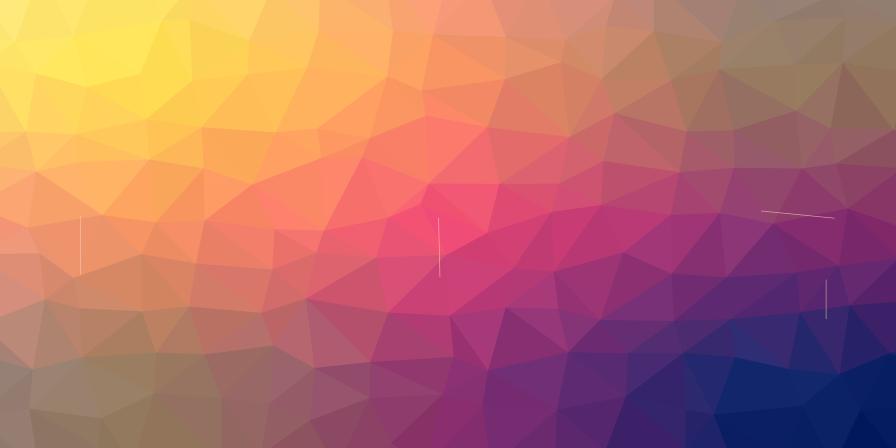
This background is drawn by a WebGL 2 fragment shader. Its source:

```glsl
#version 300 es
precision highp float;
// Low-poly gradient: a jittered grid is split into triangles, and each facet
// takes one flat colour from the average of a horizontal and a vertical ramp.
// Facets are blended by edge coverage, then a few hairline seams are added.
uniform vec2 u_resolution;
out vec4 outColor;

const vec2 CELL = vec2(0.130, 0.1055);   // grid spacing, canvas height = 1
const vec2 ANCHOR = vec2(0.977, 0.513);  // position of grid node (0, 0)
const vec2 JITTER = vec2(0.30, 0.31);    // node offset, in cells
const vec3 SEAM_COLOR = vec3(1.0, 0.82, 0.75);

// Yellow, orange, pink, purple, navy
const vec3 RAMP[7] = vec3[7](
    vec3(1.00, 0.91, 0.48), vec3(1.00, 0.88, 0.30), vec3(1.00, 0.63, 0.38),
    vec3(0.95, 0.29, 0.46), vec3(0.56, 0.20, 0.46), vec3(0.08, 0.16, 0.43),
    vec3(0.00, 0.10, 0.36));

float hash(vec2 p) {
    return fract(sin(dot(p, vec2(127.1, 311.7))) * 43758.5453);
}

vec3 ramp(float t) {
    float s = clamp(t, 0.0, 1.0) * 6.0;
    int i = min(int(s), 5);
    return mix(RAMP[i], RAMP[i + 1], s - float(i));
}

// Opposed ramp ends are warmed towards taupe
vec3 gradientAt(vec2 p, float aspect) {
    vec3 across = ramp(p.x / aspect);
    vec3 down = ramp(1.0 - p.y);
    float contrast = abs(across.r - down.r);
    return 0.5 * (across + down) + contrast * vec3(0.06, -0.03, 0.01);
}

vec2 node(vec2 id) {
    vec2 offset = vec2(hash(id), hash(id + 37.0)) * 2.0 - 1.0;
    return ANCHOR + (id + offset * JITTER) * CELL;
}

// Signed distance to the line a-b, positive on its left
float leftOf(vec2 p, vec2 a, vec2 b) {
    vec2 d = normalize(b - a);
    return d.x * (p.y - a.y) - d.y * (p.x - a.x);
}

// Colour weighted by coverage (rgb) and the coverage itself (a)
vec4 facet(vec2 p, vec2 a, vec2 b, vec2 c, float aspect, float pixel) {
    float inside = min(leftOf(p, a, b), min(leftOf(p, b, c), leftOf(p, c, a)));
    float coverage = clamp(inside / pixel + 0.5, 0.0, 1.0);
    vec2 centre = (a + b + c) / 3.0;
    float shade = (hash(floor(centre * 500.0)) - 0.5) * 0.03;
    return vec4(gradientAt(centre, aspect) + shade, 1.0) * coverage;
}

// Split each quad along its shorter diagonal
vec4 quad(vec2 p, vec2 id, float aspect, float pixel) {
    vec2 a = node(id);
    vec2 b = node(id + vec2(1.0, 0.0));
    vec2 c = node(id + vec2(1.0, 1.0));
    vec2 d = node(id + vec2(0.0, 1.0));
    if (distance(a, c) < distance(b, d)) {
        return facet(p, a, b, c, aspect, pixel) + facet(p, a, c, d, aspect, pixel);
    }
    return facet(p, a, b, d, aspect, pixel) + facet(p, b, c, d, aspect, pixel);
}

float seam(vec2 p, vec2 a, vec2 b, float pixel) {
    vec2 ab = b - a;
    float t = clamp(dot(p - a, ab) / dot(ab, ab), 0.0, 1.0);
    return 1.0 - smoothstep(0.0, 0.001 + 0.5 * pixel, distance(p, a + ab * t));
}

void main() {
    float pixel = 1.0 / u_resolution.y;
    float aspect = u_resolution.x / u_resolution.y;
    vec2 p = gl_FragCoord.xy * pixel;

    // Jittered quads may reach into neighbouring cells
    vec2 cell = floor((p - ANCHOR) / CELL);
    vec4 sum = vec4(gradientAt(p, aspect), 1.0) * 0.001;
    for (int y = -1; y <= 1; y++) {
        for (int x = -1; x <= 1; x++) {
            sum += quad(p, cell + vec2(x, y), aspect, pixel);
        }
    }
    vec3 color = sum.rgb / sum.a;

    // Hairline seams
    float line = seam(p, vec2(0.180, 0.518), vec2(0.180, 0.388), pixel);
    line = max(line, seam(p, vec2(0.979, 0.513), vec2(0.982, 0.383), pixel));
    line = max(line, seam(p, vec2(1.700, 0.529), vec2(1.862, 0.513), pixel));
    line = max(line, seam(p, vec2(1.844, 0.375), vec2(1.844, 0.289), pixel));
    color = mix(color, SEAM_COLOR, 0.5 * line);

    outColor = vec4(clamp(color, 0.0, 1.0), 1.0);
}
```
